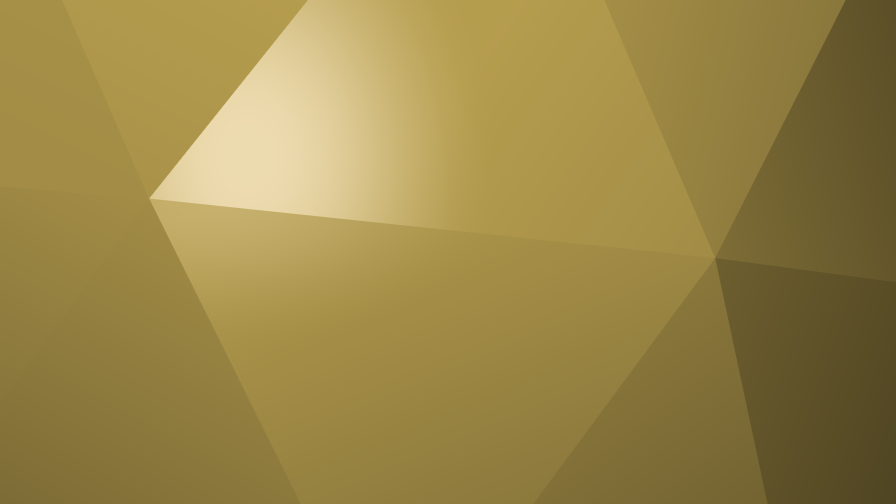
Write a WebGL 2 fragment shader that draws this background.

```glsl
#version 300 es
precision highp float;
// Folded golden facets: two fans of flat planes meet at a pair of corners,
// each plane shaded by a linear ramp, with a soft cream glow on the middle ones.
// Heights run 0..1, and x uses the same unit.

uniform vec2 u_resolution;
out vec4 fragColor;

// Smooth coverage of the half plane to the left of a direction through zero.
float leftOf(vec2 q, vec2 direction) {
    vec2 d = normalize(direction);
    return clamp((d.x * q.y - d.y * q.x) * u_resolution.y + 0.5, 0.0, 1.0);
}

// A facet holds its gold tone and its amount of cream glow.
vec2 facet(vec2 q, float tone, vec2 slope, float glow) {
    return vec2(min(tone + dot(q, slope), 0.71), glow);
}

void main() {
    vec2 p = gl_FragCoord.xy / u_resolution.y;
    vec2 cornerA = vec2(0.296, 0.606);
    vec2 cornerB = vec2(1.419, 0.488);
    vec2 a = p - cornerA;
    vec2 b = p - cornerB;

    // Facets above the long fold, painted outward from the lit centre.
    float topGlow = 1.0 - smoothstep(0.03, 0.50, length((p - vec2(0.49, 0.69)) * vec2(1.0, 0.78)));
    vec2 upper = facet(b, 0.635, vec2(-0.10, 0.07), topGlow);
    upper = mix(upper, facet(a, 0.665, vec2(0.04, 0.08), 0.0), leftOf(a, vec2(0.315, 0.394)));
    upper = mix(upper, facet(a, 0.640, vec2(0.02, 0.04), 0.0), leftOf(a, vec2(-0.173, 0.394)));
    upper = mix(upper, facet(b, 0.570, vec2(-0.22, 0.05), 0.0), leftOf(b, vec2(0.220, -0.512)));
    upper = mix(upper, facet(b, 0.495, vec2(-0.30, -0.06), 0.0), leftOf(b, vec2(-0.259, -0.512)));

    // Facets below the fold.
    float lowGlow = 0.32 * (1.0 - smoothstep(0.0, 0.45, length((p - vec2(0.46, 0.61)) * vec2(0.8, 1.5))));
    vec2 lower = facet(b, 0.610, vec2(-0.08, 0.19), lowGlow);
    lower = mix(lower, facet(a, 0.632, vec2(0.10, 0.19), 0.0), leftOf(a, vec2(-0.301, 0.606)));
    lower = mix(lower, facet(a, 0.638, vec2(0.10, 0.19), 0.0), leftOf(a, vec2(0.296, 0.406)));
    lower = mix(lower, facet(b, 0.540, vec2(-0.12, 0.16), 0.0), leftOf(b, vec2(-0.361, -0.488)));
    lower = mix(lower, facet(b, 0.430, vec2(-0.22, 0.08), 0.0), leftOf(b, vec2(0.104, -0.488)));

    // The long fold bends slightly at each corner.
    float above = a.x < 0.0 ? leftOf(a, vec2(0.296, -0.024))
                : b.x < 0.0 ? leftOf(a, cornerB - cornerA)
                : leftOf(b, vec2(0.359, -0.048));
    vec2 surface = mix(lower, upper, above);

    vec3 gold = surface.x * vec3(1.0, 0.865, 0.43);
    vec3 cream = vec3(0.93, 0.86, 0.69);
    fragColor = vec4(mix(gold, cream, surface.y), 1.0);
}
```
